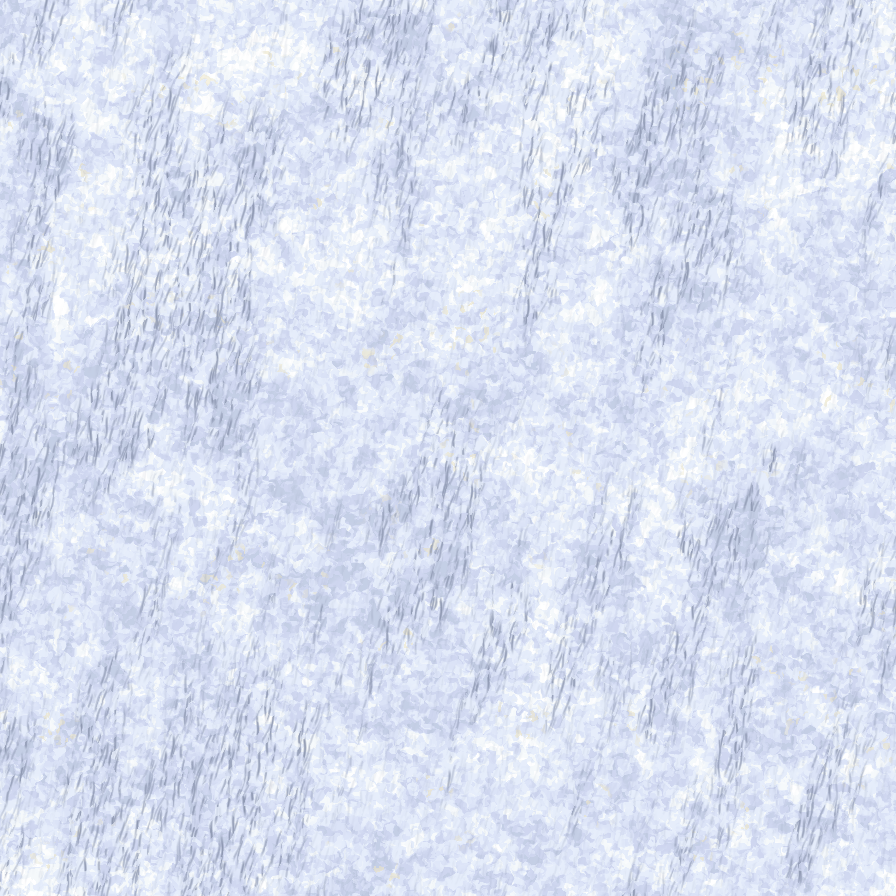
This texture is drawn by a WebGL 2 fragment shader. Its source:

```glsl
#version 300 es
precision highp float;
// Frosted pale-blue stone: mottled flakes with slanted clusters of fine slate scratches.

uniform vec2 u_resolution;
out vec4 fragColor;

const float LEAN = 0.25; // sideways drift of the scratches per unit of height

const vec3 SLATE = vec3(0.53, 0.57, 0.67);
const vec3 GREY_BLUE = vec3(0.77, 0.81, 0.90);
const vec3 LAVENDER = vec3(0.81, 0.84, 0.94);
const vec3 MID_ICE = vec3(0.86, 0.89, 0.97);
const vec3 LIGHT_ICE = vec3(0.90, 0.93, 0.985);
const vec3 FROST = vec3(0.96, 0.975, 0.985);
const vec3 STRAW = vec3(0.93, 0.90, 0.78);

vec2 hash2(vec2 p) {
    vec3 h = fract(p.xyx * vec3(0.1031, 0.1030, 0.0973));
    h += dot(h, h.yzx + 33.33);
    return fract((h.xx + h.yz) * h.zy);
}

// Cellular noise, roughly -1.8 to 1.8; a high sharpness gives crisp flakes.
float cells(vec2 p, float sharpness) {
    vec2 id = floor(p), f = p - id;
    float total = 0.0, weight = 0.0;
    for (int y = -1; y <= 1; y++) {
        for (int x = -1; x <= 1; x++) {
            vec2 o = vec2(x, y);
            vec2 d = o + hash2(id + o) - f;
            float w = exp(-sharpness * dot(d, d));
            total += w * hash2(id + o + 57.0).x;
            weight += w;
        }
    }
    return (total / weight - 0.5) * 3.6;
}

// One tapered, slightly wavy scratch per grid cell; p is already sheared.
float scratches(vec2 p, vec2 grid, float seed, float halfWidth) {
    vec2 id = floor(p * grid), f = p * grid - id;
    float ink = 0.0;
    for (int y = -1; y <= 1; y++) {
        for (int x = -1; x <= 1; x++) {
            vec2 o = vec2(x, y);
            vec2 place = hash2(id + o + seed);
            vec2 trait = hash2(id + o + seed + 31.0);
            vec2 d = (f - o - place) / grid;
            float halfLength = mix(0.25, 0.85, trait.x) / grid.y;
            float across = d.x + d.y * (trait.y - 0.5) * 0.45;
            across += 0.0008 * sin(d.y * 190.0 + trait.x * 6.28);
            float body = 1.0 - smoothstep(0.0, halfWidth, abs(across));
            float taper = 1.0 - smoothstep(0.4, 1.0, abs(d.y) / halfLength);
            ink = max(ink, body * taper * mix(0.45, 1.0, trait.y));
        }
    }
    return ink;
}

// Flake colour from a tone centred on zero.
vec3 iceRamp(float tone) {
    vec3 c = mix(GREY_BLUE, LAVENDER, smoothstep(-2.0, -1.4, tone));
    c = mix(c, MID_ICE, smoothstep(-1.15, -0.5, tone));
    c = mix(c, LIGHT_ICE, smoothstep(-0.3, 0.3, tone));
    c = mix(c, FROST, smoothstep(0.85, 1.4, tone));
    return mix(c, vec3(1.0), smoothstep(1.6, 2.3, tone));
}

void main() {
    vec2 p = gl_FragCoord.xy / u_resolution.y;
    vec2 sheared = vec2(p.x - LEAN * p.y, p.y);

    // Ragged flakes over broader drifts of tone
    vec2 warp = vec2(cells(p * 150.0 + 7.0, 6.0), cells(p * 150.0 + 91.0, 6.0));
    vec2 ragged = p + 0.002 * warp;
    float fine = cells(ragged * 195.0 + 13.0, 22.0);
    float tone = 0.62 * cells(ragged * vec2(98.0, 112.0), 24.0)
               + 0.50 * fine
               + 0.50 * cells(ragged * 38.0 + 41.0, 6.0)
               + 0.50 * cells(p * 11.0 + 23.0, 4.0);

    // Long slanted streaks where scratches gather
    float streak = cells(sheared * vec2(17.0, 5.0) + 3.0, 5.0)
                 + 0.7 * cells(sheared * vec2(46.0, 14.0) + 67.0, 5.0);
    float cluster = smoothstep(0.0, 1.3, streak);
    vec3 color = iceRamp(tone + 0.1 - 0.5 * cluster);

    // Sparse straw-coloured flecks
    float fleck = smoothstep(1.35, 1.65, cells(ragged * 170.0 + 211.0, 20.0));
    float fleckZone = smoothstep(0.8, 1.5, cells(p * 24.0 + 131.0, 6.0));
    color = mix(color, STRAW, 0.6 * fleck * fleckZone);

    // Three sizes of scratches, worn away in places
    float ink = scratches(sheared, vec2(52.0, 16.0), 5.0, 0.0022);
    ink = max(ink, scratches(sheared, vec2(74.0, 24.0), 113.0, 0.0024));
    ink = max(ink, scratches(sheared, vec2(100.0, 36.0), 227.0, 0.0026));
    float wear = smoothstep(-0.9, 0.5, cells(sheared * vec2(250.0, 110.0) + 19.0, 12.0));
    ink *= mix(0.2, 1.0, wear) * mix(0.16, 1.0, cluster);
    color = mix(color, SLATE, 0.9 * ink);

    fragColor = vec4(color, 1.0);
}
```
